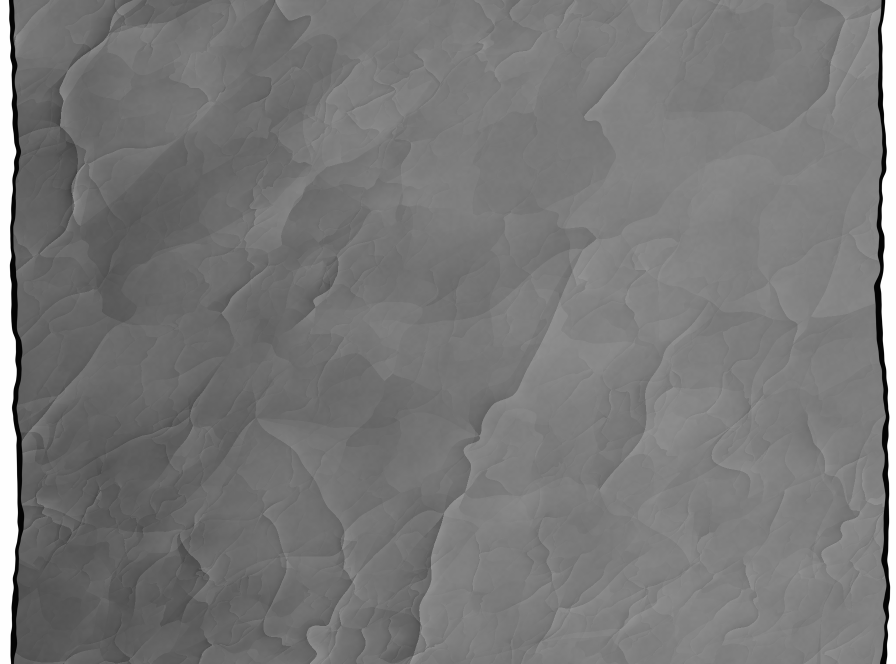
This texture is drawn by a Shadertoy shader. Its source:

```glsl
vec2 hash2(vec2 p) {
    vec3 h = fract(p.xyx * vec3(0.1031, 0.1030, 0.0973));
    h += dot(h, h.yzx + 33.33);
    return fract((h.xx + h.yz) * h.zy);
}

float noise(vec2 p) {
    vec2 i = floor(p), f = fract(p);
    f = f * f * (3.0 - 2.0 * f);
    float low = mix(hash2(i).x, hash2(i + vec2(1, 0)).x, f.x);
    float high = mix(hash2(i + vec2(0, 1)).x, hash2(i + vec2(1, 1)).x, f.x);
    return mix(low, high, f.y);
}

// One layer of tilted facets, with lit and shaded sides along worn folds
float crumple(vec2 p, float scale, float seed) {
    vec2 q = vec2(dot(p, vec2(0.8, 0.6)) * 0.75, dot(p, vec2(-0.6, 0.8)) * 1.15);
    q = q * scale + seed;
    q += 0.5 * vec2(noise(q * 1.6), noise(q * 1.6 + 31.0));
    q += 0.14 * vec2(noise(q * 5.0 + 9.0), noise(q * 5.0 + 57.0));

    // Two nearest facet centres
    vec2 cell = floor(q), nearest = vec2(9), second = vec2(9), id = cell;
    for (int y = -1; y <= 1; y++)
    for (int x = -1; x <= 1; x++) {
        vec2 c = cell + vec2(x, y);
        vec2 offset = c + hash2(c) - q;
        float d = dot(offset, offset);
        if (d < dot(nearest, nearest)) {
            second = nearest;
            nearest = offset;
            id = c;
        } else if (d < dot(second, second)) {
            second = offset;
        }
    }

    vec2 across = normalize(second - nearest);
    float border = dot(0.5 * (nearest + second), across);
    vec2 tilt = hash2(id + 17.0) - 0.5;
    float facet = 0.9 * dot(tilt, nearest) + 0.4 * (hash2(id + 43.0).x - 0.5);
    float worn = smoothstep(0.35, 0.8, noise(q * 0.9 + 50.0));
    float fold = dot(across, vec2(-0.6, 0.8)) * exp(-border * 13.0) * worn;
    return facet + fold;
}

// Grey sheet, darker and more rumpled to the left
float paper(vec2 p, float x) {
    float drift = 0.22 * (noise(p * 2.6 + 4.0) - 0.5);
    float tone = mix(0.397, 0.502, smoothstep(-0.1, 0.72, x + drift));
    tone -= 0.06 * exp(-12.0 * dot(p - vec2(0.03, 0.12), p - vec2(0.03, 0.12)));
    float busy = mix(0.45, 1.25, smoothstep(0.25, 0.75, noise(p * 4.0 + 20.0)));
    float relief = 0.085 * crumple(p, 4.5, 12.0) + 0.075 * crumple(p, 8.5, 37.0);
    relief += busy * (0.06 * crumple(p, 17.0, 71.0) + 0.03 * crumple(p, 34.0, 95.0));
    tone += relief * mix(1.2, 0.65, smoothstep(0.1, 0.8, x));
    return tone + 0.012 * (noise(p * 190.0) - 0.5) + 0.008 * (noise(p * 60.0) - 0.5);
}

// Torn side: distance of the outline from the canvas border
float tear(float y, float seed) {
    float bend = noise(vec2(y * 5.0, seed)) - 0.5;
    float notch = smoothstep(0.3, 0.7, noise(vec2(y * 13.0, seed + 5.0))) - 0.5;
    float nick = noise(vec2(y * 70.0, seed + 9.0)) - 0.5;
    return 0.012 * bend + 0.005 * notch + 0.003 * nick;
}

void mainImage(out vec4 fragColor, in vec2 fragCoord) {
    float pixel = 1.0 / iResolution.y;
    float width = iResolution.x * pixel;
    vec2 p = fragCoord * pixel;

    // Four samples smooth the facet borders
    float shade = 0.0;
    for (int i = 0; i < 4; i++) {
        vec2 s = p + (vec2(i % 2, i / 2) - 0.5) * 0.5 * pixel;
        shade += 0.25 * paper(s, s.x / width);
    }

    // Black outline and white margin on both sides
    float left = p.x - 0.021 - tear(p.y, 3.0);
    float right = width - p.x - 0.016 - tear(p.y, 40.0);
    float inside = min(left, right);
    float side = left < right ? 60.0 : 80.0;
    float ink = 0.004 + 0.006 * noise(vec2(p.y * 32.0, side));
    shade = mix(0.015, shade, smoothstep(-0.7, 0.7, (inside - ink) / pixel));
    shade = mix(0.995, shade, smoothstep(-0.7, 0.7, inside / pixel));
    fragColor = vec4(vec3(shade), 1.0);
}
```
